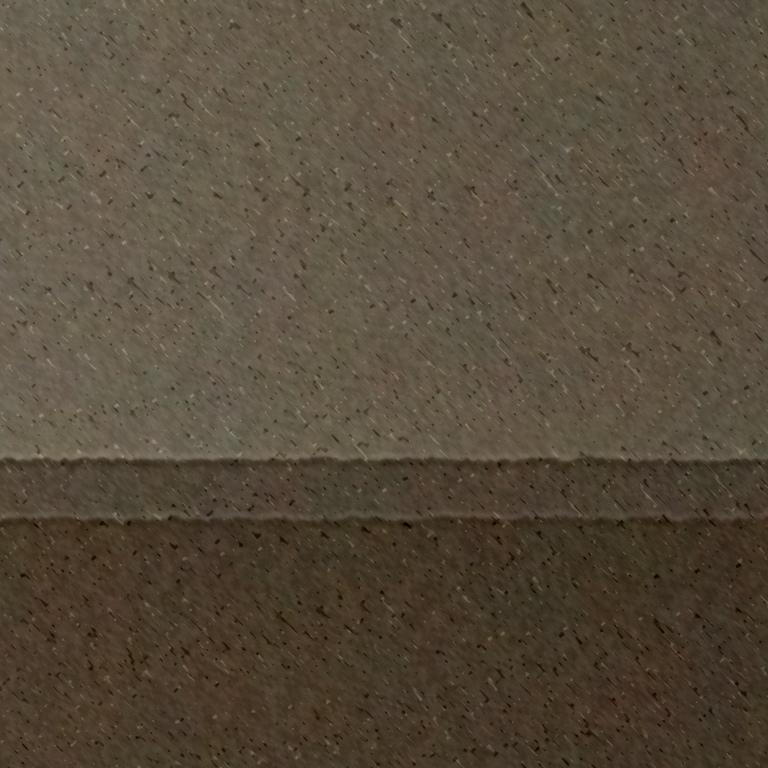
This texture is drawn by a WebGL 2 fragment shader. Its source:

```glsl
#version 300 es
precision highp float;
// Grainy brown stone slab with a shaded ledge above a darker lower face.

uniform vec2 u_resolution;
out vec4 fragColor;

// Heights of the two ledge edges
const float LIP_Y = 0.402;
const float FOOT_Y = 0.325;
const float EDGE_ROUGHNESS = 0.007;
const float EDGE_SOFTNESS = 0.0025;

// Surface colours, lit from the left
const vec3 SLAB_LEFT = vec3(0.425, 0.390, 0.325);
const vec3 SLAB_RIGHT = vec3(0.350, 0.310, 0.248);
const vec3 BAND_LEFT = vec3(0.325, 0.280, 0.220);
const vec3 BAND_RIGHT = vec3(0.270, 0.228, 0.175);
const vec3 FACE_LEFT = vec3(0.298, 0.240, 0.172);
const vec3 FACE_RIGHT = vec3(0.250, 0.203, 0.142);

// Grain
const float GRAIN_SCALE = 170.0;
const float GRAIN_STRENGTH = 0.13;
const float SPECK_STRENGTH = 0.16;
const float TINT_STRENGTH = 0.035;

float hash(vec2 p) {
    return fract(sin(dot(p, vec2(127.1, 311.7))) * 43758.5453);
}

float noise(vec2 p) {
    vec2 i = floor(p);
    vec2 f = fract(p);
    f = f * f * (3.0 - 2.0 * f);
    float low = mix(hash(i), hash(i + vec2(1.0, 0.0)), f.x);
    float high = mix(hash(i + vec2(0.0, 1.0)), hash(i + vec2(1.0, 1.0)), f.x);
    return mix(low, high, f.y);
}

// Noise centred on zero, summed over three octaves
float fbm(vec2 p) {
    float sum = 0.0;
    float weight = 0.5;
    for (int i = 0; i < 3; i++) {
        sum += weight * (noise(p) - 0.5);
        p = p * 2.03 + 17.3;
        weight *= 0.5;
    }
    return sum;
}

// Ragged edge offset
float roughness(float x, float seed) {
    float fine = noise(vec2(x * 130.0, seed)) - 0.5;
    float broad = noise(vec2(x * 35.0, seed + 9.0)) - 0.5;
    return EDGE_ROUGHNESS * (0.7 * fine + 0.5 * broad);
}

// Bright rim just above an edge, dark crease just below it
float edgeRelief(float d, float rim, float crease) {
    float light = exp(-pow((d - 0.004) / 0.0045, 2.0));
    float dark = exp(-pow((d + 0.006) / 0.0055, 2.0));
    return rim * light - crease * dark;
}

void main() {
    vec2 uv = gl_FragCoord.xy / u_resolution;

    // Signed heights above the two ragged edges
    float lip = uv.y - LIP_Y - roughness(uv.x, 3.0);
    float foot = uv.y - FOOT_Y - roughness(uv.x, 31.0);
    float onSlab = smoothstep(-EDGE_SOFTNESS, EDGE_SOFTNESS, lip);
    float onBand = smoothstep(-EDGE_SOFTNESS, EDGE_SOFTNESS, foot);

    // Base layers
    vec3 slab = mix(SLAB_LEFT, SLAB_RIGHT, smoothstep(-0.15, 1.1, uv.x));
    slab += 0.012 * exp(-max(lip, 0.0) / 0.06);
    vec3 band = mix(BAND_LEFT, BAND_RIGHT, uv.x);
    vec3 face = mix(FACE_LEFT, FACE_RIGHT, uv.x);
    face -= 0.012 * smoothstep(0.1, FOOT_Y, uv.y);
    vec3 color = mix(mix(face, band, onBand), slab, onSlab);

    // Rims and creases fade toward the right
    float fade = mix(1.0, 0.6, uv.x);
    color += fade * edgeRelief(lip, 0.055, 0.070);
    color += fade * edgeRelief(foot, 0.060, 0.045);

    // Soft warm, green and violet blotches
    vec2 blotch = uv * 14.0;
    float warm = fbm(blotch) + 0.5 * fbm(blotch * 4.0 + 5.0);
    float green = fbm(blotch + 41.0) + 0.5 * fbm(blotch * 4.0 + 63.0);
    color += TINT_STRENGTH * (warm * vec3(1.0, -0.2, -0.8) + green * vec3(-0.5, 0.6, -0.5));

    // Fine grain stretched along the falling diagonal
    vec2 diagonal = vec2(uv.x - uv.y, uv.x + uv.y) * 0.7071;
    vec2 streak = diagonal * GRAIN_SCALE * vec2(0.65, 1.25);
    float grain = fbm(streak) + 0.35 * fbm(uv * GRAIN_SCALE * 0.3 + 80.0);
    color += GRAIN_STRENGTH * grain;

    // Sparse dark pits and pale flecks
    float pits = smoothstep(0.78, 1.0, noise(streak * 1.1 + 120.0));
    float flecks = smoothstep(0.80, 1.0, noise(streak * 1.2 + 210.0));
    color += SPECK_STRENGTH * (flecks * vec3(0.9, 0.9, 0.75) - pits);

    fragColor = vec4(clamp(color, 0.0, 1.0), 1.0);
}
```
